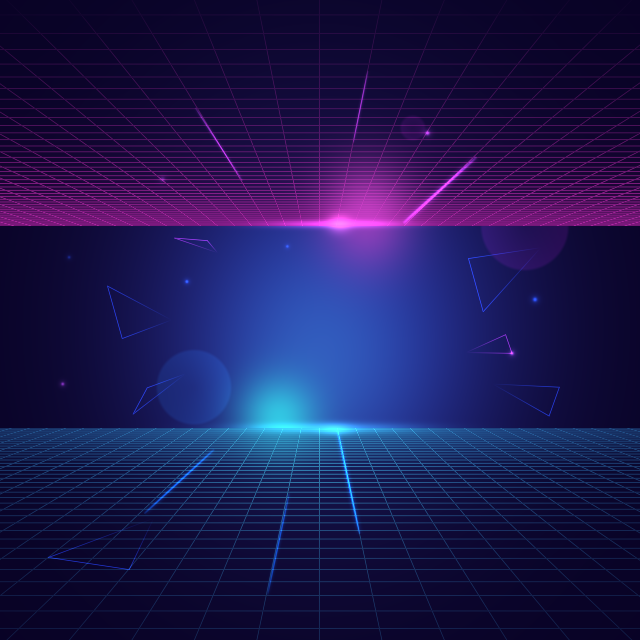
Write a three.js fragment shader that draws this background.

```glsl
varying vec2 vUv;

#define DARK vec3(0.032, 0.008, 0.145)
#define NAVY vec3(0.105, 0.085, 0.325)
#define BLUE vec3(0.15, 0.20, 0.64)
#define CYAN vec3(0.20, 0.82, 0.91)
#define PINK vec3(0.86, 0.28, 0.84)
#define CEILING_EDGE 0.647
#define FLOOR_EDGE 0.331
#define CENTER_X 0.499
#define ROW_STEP 0.1444
#define LINE_WIDTH 0.0015

// Soft elliptical spot
float glow(vec2 p, vec2 center, vec2 radius) {
  vec2 q = (p - center) / radius;
  return exp(-dot(q, q));
}

// Stroke from a to b: x is coverage, y is position along it
vec2 stroke(vec2 p, vec2 a, vec2 b, float width) {
  vec2 ab = b - a;
  float t = clamp(dot(p - a, ab) / dot(ab, ab), 0.0, 1.0);
  return vec2(1.0 - smoothstep(0.0, width, length(p - a - ab * t)), t);
}

// Streak of light with a bright core, tapered at both ends
float beam(vec2 p, vec2 a, vec2 b, float width) {
  vec2 core = stroke(p, a, b, width);
  float halo = stroke(p, a, b, width * 3.5).x;
  return (core.x + 0.3 * halo * halo) * sqrt(4.0 * core.y * (1.0 - core.y));
}

// Triangle outline that fades out towards c
float shard(vec2 p, vec2 a, vec2 b, vec2 c) {
  vec2 ac = stroke(p, a, c, LINE_WIDTH);
  vec2 bc = stroke(p, b, c, LINE_WIDTH);
  float sides = max(ac.x * (1.0 - ac.y), bc.x * (1.0 - bc.y));
  return max(stroke(p, a, b, LINE_WIDTH).x, sides);
}

float spark(vec2 p, vec2 center, float radius) {
  return glow(p, center, vec2(radius)) + 0.25 * glow(p, center, vec2(radius * 2.5));
}

float disc(vec2 p, vec2 center, float radius) {
  float d = length(p - center);
  return (1.0 - smoothstep(radius - 0.004, radius + 0.002, d)) * (0.5 + 0.5 * d / radius);
}

// Perspective grid; depth is the distance from the vanishing height
float grid(float x, float depth, float columnStep, float phase) {
  float d = max(depth, 0.05);
  float rowGap = ROW_STEP * d * d;
  float row = abs(fract(1.0 / (d * ROW_STEP) - phase + 0.5) - 0.5) * rowGap;
  float column = abs(fract(x / (d * columnStep) + 0.5) - 0.5) * columnStep * d;
  column /= sqrt(1.0 + x * x / (d * d));
  float rows = 1.0 - smoothstep(0.0, LINE_WIDTH, row);
  rows = mix(0.5, rows, smoothstep(0.002, 0.0055, rowGap));
  return max(rows, 1.0 - smoothstep(0.0, LINE_WIDTH, column));
}

void main() {
  vec2 p = vUv;
  float x = p.x - CENTER_X;
  float onCeiling = smoothstep(-0.001, 0.001, p.y - CEILING_EDGE);
  float onFloor = smoothstep(-0.001, 0.001, FLOOR_EDGE - p.y);
  float inGap = (1.0 - onCeiling) * (1.0 - onFloor);
  float above = max(p.y - CEILING_EDGE, 0.0);
  float below = max(FLOOR_EDGE - p.y, 0.0);

  // Backdrop and blue light between the planes
  vec3 color = mix(DARK, NAVY, glow(p, vec2(0.5), vec2(0.32, 0.38)));
  color = mix(color, BLUE, inGap * glow(p, vec2(0.52, 0.48), vec2(0.25, 0.30)));
  float core = glow(p, vec2(0.50, 0.44), vec2(0.14, 0.17));
  color = mix(color, vec3(0.22, 0.45, 0.80), 0.65 * inGap * core);

  // Haze near the plane edges
  color = mix(color, vec3(0.42, 0.05, 0.43), 0.55 * onCeiling * exp(-above / 0.055));
  float floorHaze = exp(-below / 0.05) * (0.25 + 0.75 * glow(p, vec2(0.5, 0.33), vec2(0.33)));
  color = mix(color, vec3(0.10, 0.33, 0.66), 0.55 * onFloor * floorHaze);

  // Grids
  float ceilingFade = 0.10 + 0.80 * exp(-above / 0.13);
  ceilingFade *= 1.0 - smoothstep(0.25, 0.36, above) * (0.3 + 1.2 * abs(x));
  float ceilingGrid = grid(x, p.y - 0.5156, 0.2016, 0.02);
  color = mix(color, vec3(0.76, 0.17, 0.69), onCeiling * ceilingGrid * ceilingFade);
  float floorFade = (0.18 + 0.67 * exp(-below / 0.15)) * (1.0 - 0.7 * abs(x));
  vec3 floorLine = mix(vec3(0.20, 0.52, 0.78), vec3(0.28, 0.80, 0.96), glow(p, vec2(0.47, 0.33), vec2(0.22)));
  color = mix(color, floorLine, onFloor * grid(x, 0.4661 - p.y, 0.2095, 0.46) * floorFade);

  // Main glows and the light running along both edges
  color = mix(color, PINK, 0.78 * mix(0.75, 1.0, onCeiling) * glow(p, vec2(0.573, 0.657), vec2(0.070, 0.078)));
  color = mix(color, CYAN, 0.92 * mix(1.0, 0.45, onFloor) * glow(p, vec2(0.436, 0.347), vec2(0.060, 0.062)));
  color += PINK * 0.55 * glow(p, vec2(0.52, 0.650), vec2(0.10, 0.006));
  color += vec3(0.45, 0.18, 0.35) * glow(p, vec2(0.530, 0.651), vec2(0.018, 0.014));
  color += CYAN * 0.40 * glow(p, vec2(0.51, 0.331), vec2(0.13, 0.008));
  color += CYAN * 0.35 * glow(p, vec2(0.525, 0.329), vec2(0.025, 0.009));

  // Light beams along grid lines
  float pinkBeams = 0.6 * beam(p, vec2(0.305, 0.832), vec2(0.379, 0.717), 0.0020);
  pinkBeams += 0.5 * beam(p, vec2(0.575, 0.890), vec2(0.552, 0.777), 0.0020);
  pinkBeams += 0.9 * beam(p, vec2(0.630, 0.651), vec2(0.745, 0.755), 0.0038);
  color += pinkBeams * vec3(0.62, 0.20, 0.75);
  float blueBeams = 0.8 * beam(p, vec2(0.335, 0.298), vec2(0.225, 0.197), 0.0025);
  blueBeams += beam(p, vec2(0.527, 0.329), vec2(0.562, 0.165), 0.0030);
  blueBeams += 0.6 * beam(p, vec2(0.452, 0.230), vec2(0.418, 0.070), 0.0022);
  color += blueBeams * vec3(0.03, 0.36, 0.80);

  // Floating shards
  float blueShards = shard(p, vec2(0.168, 0.553), vec2(0.191, 0.471), vec2(0.268, 0.500));
  blueShards += shard(p, vec2(0.732, 0.596), vec2(0.755, 0.513), vec2(0.845, 0.613));
  blueShards += shard(p, vec2(0.874, 0.395), vec2(0.858, 0.350), vec2(0.770, 0.400));
  blueShards += shard(p, vec2(0.208, 0.353), vec2(0.230, 0.394), vec2(0.290, 0.416));
  blueShards += shard(p, vec2(0.076, 0.129), vec2(0.202, 0.110), vec2(0.240, 0.190));
  float pinkShards = shard(p, vec2(0.273, 0.628), vec2(0.324, 0.624), vec2(0.340, 0.605));
  pinkShards += shard(p, vec2(0.790, 0.477), vec2(0.800, 0.448), vec2(0.728, 0.449));
  color += blueShards * vec3(0.07, 0.15, 0.50) + pinkShards * vec3(0.42, 0.10, 0.45);

  // Sparks and faint lens discs
  float blueSparks = spark(p, vec2(0.836, 0.532), 0.0030) + spark(p, vec2(0.292, 0.560), 0.0022);
  blueSparks += 0.6 * spark(p, vec2(0.449, 0.615), 0.0020) + 0.4 * spark(p, vec2(0.108, 0.598), 0.0022);
  float pinkSparks = spark(p, vec2(0.800, 0.448), 0.0026) + spark(p, vec2(0.668, 0.792), 0.0030);
  pinkSparks += 0.7 * spark(p, vec2(0.098, 0.400), 0.0024) + 0.4 * spark(p, vec2(0.254, 0.720), 0.0035);
  color += blueSparks * vec3(0.10, 0.25, 0.70) + pinkSparks * vec3(0.55, 0.20, 0.65);
  color += vec3(0.10, 0.01, 0.10) * inGap * disc(p, vec2(0.820, 0.646), 0.069);
  color += vec3(0.09, 0.01, 0.09) * disc(p, vec2(0.645, 0.800), 0.020);
  color += vec3(0.01, 0.06, 0.10) * inGap * disc(p, vec2(0.303, 0.395), 0.059);

  gl_FragColor = vec4(clamp(color, 0.0, 1.0), 1.0);
}
```
